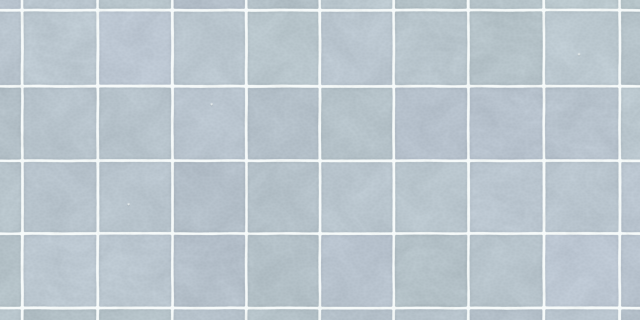
Reproduce this texture procedurally as a WebGL 1 fragment shader.

```glsl
precision highp float;
// Square glazed wall tiles in pale blue grey, set in thin white grout.
// A slightly uneven grid gives each tile a hashed tint; layered sines cloud
// the glaze, cellular noise grains it, and a few tiles carry a small pit.

uniform vec2 u_resolution;

// All lengths are fractions of the canvas height.
const vec2 PITCH = vec2(0.2334, 0.2327);
const vec2 FIRST_JOINT = vec2(0.0703, 0.0365);
const float GROUT_HALF = 0.0041;
const float CORNER = 0.004;

const vec3 GLAZE = vec3(0.718, 0.768, 0.799);
const vec3 GROUT = vec3(0.965, 0.982, 0.980);
const vec3 COOL_SHIFT = vec3(0.004, -0.006, 0.014);

float hash(vec2 p) {
  return fract(sin(dot(p, vec2(127.1, 311.7))) * 43758.5453);
}

vec2 hash2(vec2 p) {
  return vec2(hash(p), hash(p + 57.3));
}

// Distance to the nearest of the jittered cell points.
float cellular(vec2 p) {
  vec2 cell = floor(p);
  float nearest = 2.0;
  for (int j = -1; j <= 1; j++) {
    for (int i = -1; i <= 1; i++) {
      vec2 c = cell + vec2(float(i), float(j));
      nearest = min(nearest, length(c + hash2(c) - p));
    }
  }
  return nearest;
}

// Soft patches from warped sines, about -1 to 1.
float clouds(vec2 p) {
  float sum = 0.0;
  float gain = 0.5;
  for (int i = 0; i < 4; i++) {
    p += 0.6 * sin(p.yx * 1.3 + float(i) * 2.1);
    sum += gain * sin(p.x + 1.7) * sin(p.y);
    p = mat2(1.5, 1.1, -1.1, 1.5) * p;
    gain *= 0.6;
  }
  return sum;
}

// Grid coordinates whose joints drift a little, as if set by hand.
vec2 handSetGrid(vec2 p) {
  vec2 g = (p - FIRST_JOINT) / PITCH;
  vec2 drift = vec2(-0.0026, -0.0016)
    + vec2(0.0047, 0.0036) * cos(vec2(0.785, 1.571) * (g - vec2(1.5, 0.5)));
  vec2 wobble = 0.0005 * sin(g.yx * 5.3 + 2.0 * sin(g.yx * 2.1));
  return g - (drift + wobble) / PITCH;
}

float roundedBox(vec2 p, vec2 halfSize, float radius) {
  vec2 q = abs(p) - halfSize + radius;
  return length(max(q, 0.0)) + min(max(q.x, q.y), 0.0) - radius;
}

// Tint, clouding, faint drag streaks and grain of one tile.
vec3 glaze(vec2 p, vec2 local, vec2 id) {
  float tint = hash(id + 3.1) - 0.5;
  float cool = hash(id + 9.7) - 0.45 + 0.25 * sin(p.y * 3.0 + p.x - 1.0);
  float patches = clouds(local * 23.0 + hash2(id) * 40.0);
  float streakWave = local.y * 170.0 + 2.0 * sin(local.x * 19.0 + id.x);
  float streaks = sin(streakWave) * step(0.7, hash(id + 21.0));
  float grain = cellular(p * vec2(85.0, 110.0)) - 0.5;
  float tone = 0.036 * tint + 0.026 * patches + 0.004 * streaks + 0.026 * grain;
  return GLAZE + tone + COOL_SHIFT * cool;
}

// A rare bright chip with a dark lower rim.
vec3 addPit(vec3 color, vec2 local, vec2 id, float px) {
  float present = step(0.94, hash(id + 33.0));
  vec2 center = (hash2(id + 41.0) - 0.5) * PITCH * 0.7;
  float rim = smoothstep(0.006, 0.002, length(local - center + vec2(0.0, 0.002)));
  float chip = smoothstep(0.0035 + px, 0.0035 - px, length(local - center));
  color -= 0.10 * present * rim;
  return mix(color, GROUT, 0.75 * present * chip);
}

void main() {
  float px = 1.0 / u_resolution.y;
  vec2 p = gl_FragCoord.xy * px;
  vec2 grid = handSetGrid(p);
  vec2 id = floor(grid);
  vec2 local = (fract(grid) - 0.5) * PITCH;

  // Tile outline, with slightly ragged edges.
  float ragged = 0.0005 * clouds(p * 75.0) + 0.0008 * (hash(id + 15.0) - 0.5);
  float edge = roundedBox(local, 0.5 * PITCH - GROUT_HALF, CORNER) + ragged;

  // Glazed face, a thin darker rim, then the pit.
  vec3 color = glaze(p, local, id);
  color -= 0.022 * smoothstep(-0.011, -0.001, edge);
  color = addPit(color, local, id, px);

  // Grout, unevenly clean along the joints.
  vec3 joint = GROUT - 0.025 * smoothstep(0.0, 0.8, clouds(p * 31.0 + 7.0));
  float softness = max(0.75 * px, 0.0018);
  color = mix(color, joint, smoothstep(-softness, softness, edge));

  gl_FragColor = vec4(clamp(color, 0.0, 1.0), 1.0);
}
```
